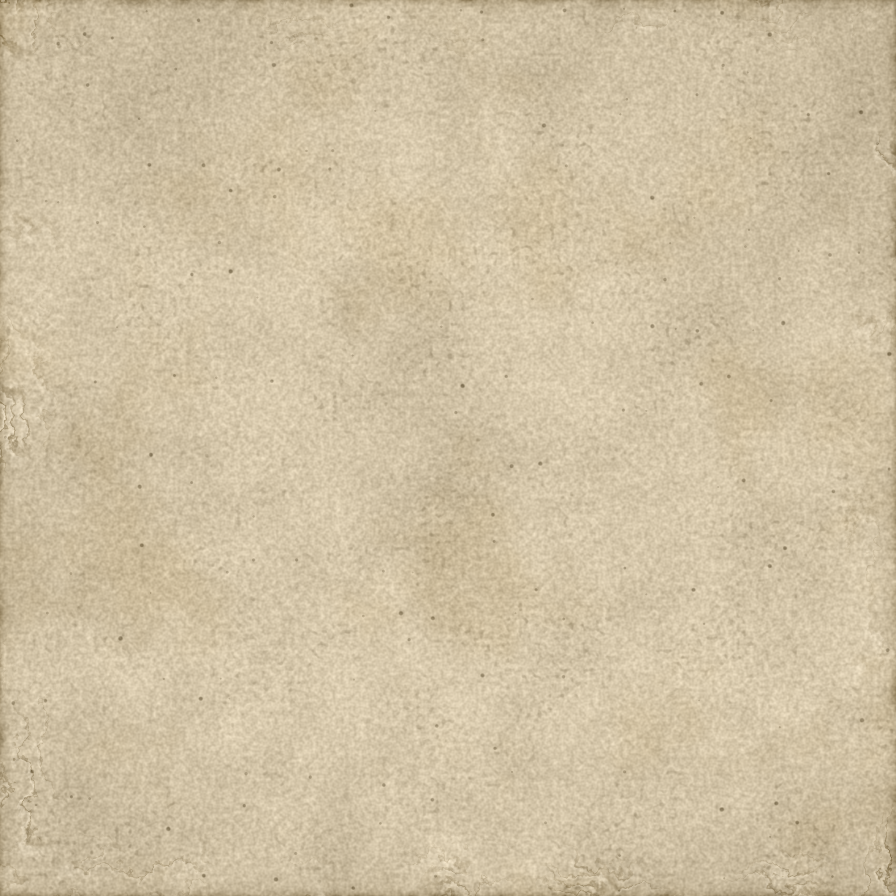
Give the GLSL for this texture, as a WebGL 2 fragment shader.

```glsl
#version 300 es
precision highp float;

uniform vec2 u_resolution;
out vec4 fragColor;

const vec3 PAPER = vec3(0.838, 0.780, 0.668);
const vec3 STAIN_LOSS = vec3(0.032, 0.040, 0.056);
const vec3 CREASE_LOSS = vec3(0.17, 0.18, 0.20);
const vec3 RIM_LOSS = vec3(0.22, 0.23, 0.25);

const float MOTTLE_SCALE = 4.0;
const float MOTTLE_DEPTH = 0.055;
const float CLOUD_SCALE = 17.0;
const float CLOUD_DEPTH = 0.030;
const float STAIN_SCALE = 4.6;
const float FIBRE_SCALE = 115.0;
const float FIBRE_DEPTH = 0.060;
const float GRAIN_SCALE = 215.0;
const float GRAIN_DEPTH = 0.085;
const float DUST_SCALE = 330.0;
const float DUST_DEPTH = 0.060;
const float PIT_SCALE = 140.0;
const float PIT_DEPTH = 0.10;
const float SPECK_CELLS = 34.0;
const float SPECK_CHANCE = 0.13;
const float SPECK_DEPTH = 0.26;
const float VIGNETTE_DEPTH = 0.055;
const float RIM_WIDTH = 0.005;
const float CREASE_REACH = 0.085;
const float CREASE_WIDTH = 0.085;
const vec2 CREASE_SCALE = vec2(34.0, 8.0);

// Integer hash giving two values in 0..1
vec2 hash2(vec2 cell) {
    uvec2 h = uvec2(ivec2(cell)) * 1664525u + 1013904223u;
    h.x += h.y * 1664525u;
    h.y += h.x * 1664525u;
    h ^= h >> 16u;
    h.x += h.y * 1664525u;
    h.y += h.x * 1664525u;
    h ^= h >> 16u;
    return vec2(h & 65535u) / 65535.0;
}

float cornerSlope(vec2 cell, vec2 offset) {
    float angle = 6.28318 * hash2(cell).x;
    return dot(vec2(cos(angle), sin(angle)), offset);
}

float gradientNoise(vec2 p) {
    vec2 i = floor(p), f = p - i;
    vec2 w = f * f * f * (f * (f * 6.0 - 15.0) + 10.0);
    vec2 e = vec2(1.0, 0.0);
    float low = mix(cornerSlope(i, f), cornerSlope(i + e, f - e), w.x);
    float high = mix(cornerSlope(i + e.yx, f - e.yx), cornerSlope(i + 1.0, f - 1.0), w.x);
    return mix(low, high, w.y);
}

float fbm(vec2 p) {
    const mat2 turn = mat2(0.8, 0.6, -0.6, 0.8);
    float sum = 0.0, gain = 1.0;
    for (int octave = 0; octave < 5; octave++) {
        sum += gain * gradientNoise(p);
        p = turn * p * 2.03 + 17.3;
        gain *= 0.58;
    }
    return sum;
}

// Small dark flecks, one candidate per cell
float specks(vec2 uv) {
    vec2 p = uv * SPECK_CELLS, cell = floor(p);
    vec2 centre = 0.2 + 0.6 * hash2(cell + 71.0);
    vec2 pick = hash2(cell + 313.0);
    float radius = mix(0.05, 0.12, pick.y);
    float fleck = 1.0 - smoothstep(radius * 0.3, radius, length(p - cell - centre));
    return fleck * step(pick.x, SPECK_CHANCE) * mix(0.4, 1.0, pick.y);
}

// Folds running along a border: positive in the groove, negative on its lit lip
float creases(vec2 acrossAlong, float depth, float seed) {
    float reach = 1.0 - smoothstep(0.0, CREASE_REACH, depth);
    float patches = smoothstep(-0.15, 0.35, gradientNoise(acrossAlong * 6.5 + seed));
    vec2 p = acrossAlong * CREASE_SCALE + seed;
    p.x += 0.9 * fbm(acrossAlong * 22.0 + seed);
    float groove = 1.0 - smoothstep(0.0, CREASE_WIDTH, abs(gradientNoise(p)));
    float lip = 1.0 - smoothstep(0.0, CREASE_WIDTH * 2.0, abs(gradientNoise(p + vec2(0.13, 0.05))));
    return reach * patches * (groove - 0.5 * lip);
}

void main() {
    vec2 uv = gl_FragCoord.xy / u_resolution;
    vec2 border = min(uv, 1.0 - uv);
    float edge = min(border.x, border.y);

    // Broad mottling and fine grain
    float tone = MOTTLE_DEPTH * fbm(uv * MOTTLE_SCALE + 5.7);
    tone += CLOUD_DEPTH * fbm(uv * CLOUD_SCALE + 41.0);
    tone += FIBRE_DEPTH * gradientNoise(uv * FIBRE_SCALE + 3.1);
    tone += GRAIN_DEPTH * gradientNoise(uv * GRAIN_SCALE + 9.4);
    tone += DUST_DEPTH * gradientNoise(uv * DUST_SCALE + 27.6);

    // Clustered pits and scattered flecks
    float cluster = smoothstep(-0.3, 0.5, fbm(uv * 9.0 + 88.0));
    tone -= PIT_DEPTH * cluster * smoothstep(0.12, 0.55, gradientNoise(uv * PIT_SCALE + 60.2));
    tone -= SPECK_DEPTH * specks(uv);

    // Darkening towards the corners
    tone -= VIGNETTE_DEPTH * smoothstep(0.30, 0.75, length(uv - 0.5));

    // Warm stains, border folds and worn rim
    float stain = smoothstep(-0.05, 0.65, fbm(uv * STAIN_SCALE + 130.0));
    float fold = creases(uv, border.x, 19.0) + creases(uv.yx, border.y, 57.0);
    float wear = 0.6 + 0.8 * fbm(uv * 24.0 + 200.0);
    float rim = exp(-edge / RIM_WIDTH) * clamp(wear, 0.1, 1.2);

    vec3 colour = PAPER + tone - STAIN_LOSS * stain - CREASE_LOSS * fold - RIM_LOSS * rim;
    fragColor = vec4(clamp(colour, 0.0, 1.0), 1.0);
}
```
